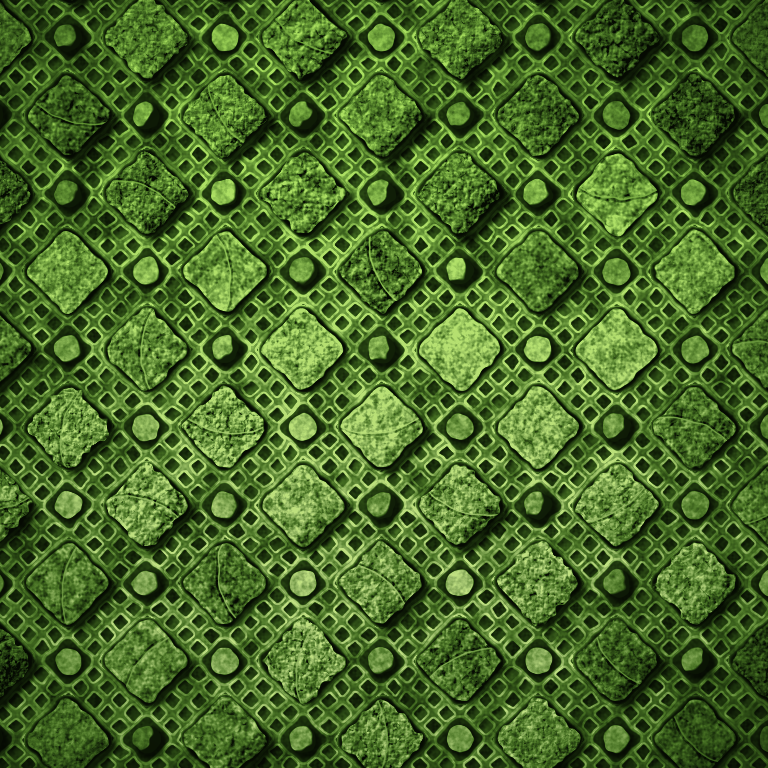
Give the GLSL for this pattern, as a WebGL 1 fragment shader.

```glsl
precision highp float;

uniform vec2 u_resolution;

float hash(vec2 p) {
  vec3 q = fract(p.xyx * 0.1031);
  q += dot(q, q.yzx + 33.33);
  return fract((q.x + q.y) * q.z);
}

float noise(vec2 p) {
  vec2 i = floor(p), f = fract(p);
  f = f * f * (3.0 - 2.0 * f);
  return mix(mix(hash(i), hash(i + vec2(1, 0)), f.x),
             mix(hash(i + vec2(0, 1)), hash(i + vec2(1, 1)), f.x), f.y);
}

float fbm(vec2 p) {
  float sum = 0.0, amp = 0.53;
  for (int i = 0; i < 4; i++) {
    sum += amp * noise(p);
    p = mat2(1.6, 1.2, -1.2, 1.6) * p + 7.3;
    amp *= 0.5;
  }
  return sum;
}

// Folded noise gives the creases of soil and dry leaves.
float debris(vec2 p) {
  float sum = 0.0, amp = 0.6;
  for (int i = 0; i < 3; i++) {
    sum += amp * abs(2.0 * noise(p) - 1.0);
    p = mat2(1.5, 1.3, -1.3, 1.5) * p + 3.1;
    amp *= 0.55;
  }
  return sum;
}

float roundedBox(vec2 p, float halfSide, float radius) {
  vec2 q = abs(p) - halfSide + radius;
  return length(max(q, 0.0)) + min(max(q.x, q.y), 0.0) - radius;
}

float band(float d, float width, float aa) {
  return 1.0 - smoothstep(width - aa, width + aa, abs(d));
}

void main() {
  vec2 uv = gl_FragCoord.xy / u_resolution;
  vec2 g = uv * vec2(9.8, 9.85) - vec2(0.868, 0.37);
  // Diagonal frame: one unit per hole, six per plug; light comes from -y.
  vec2 c = 3.0 * vec2(g.x + g.y, g.x - g.y);
  float aa = 30.0 / u_resolution.y;
  float grain = noise(c * 8.0) - 0.5;
  float stain = fbm(c * 0.9);
  vec2 bent = c + 0.14 * (vec2(noise(c * 1.7), noise(c * 1.7 + 40.0)) - 0.5);

  vec2 plugId = floor(c / 6.0 + 0.5);
  vec2 plug = bent - 6.0 * plugId;
  vec2 studId = floor(c / 6.0);
  vec2 stud = bent - 6.0 * studId - 3.0;
  float plugEdge = roundedBox(plug, 1.73, 0.55);
  float socketEdge = roundedBox(stud, 0.95, 0.3);

  // Worn plate with square holes
  float tone = 0.4 + 0.55 * (stain - 0.5) + 0.16 * grain;
  vec2 hole = fract(bent) - 0.5;
  float holeEdge = roundedBox(hole, 0.29, 0.08);
  float open = step(0.2, plugEdge) * step(0.1, socketEdge);
  float pit = 0.13 + 0.2 * hash(floor(bent)) * smoothstep(-0.25, 0.15, hole.y) + 0.1 * grain;
  tone += open * band(holeEdge - 0.07, 0.06, aa) * (0.06 + 0.36 * noise(c * 2.3));
  tone = mix(tone, pit, open * (1.0 - smoothstep(-aa, aa, holeEdge)));

  // Sockets with raised rims
  tone += 0.17 * band(socketEdge - 0.1, 0.07, aa) * (0.5 + stain);
  tone = mix(tone, 0.15 + 0.09 * stain + 0.08 * grain, 1.0 - smoothstep(-aa, aa, socketEdge));

  // Round studs, some tilted into their own shadow
  float tilt = smoothstep(0.3, 1.0, hash(studId + 71.0));
  float discEdge = length(stud) - 0.74 + 0.1 * (noise(c * 3.0) - 0.5);
  float studShade = 1.0 - smoothstep(-0.1, 0.3, length(stud - vec2(0.0, 0.12 + 0.2 * tilt)) - 0.76);
  tone *= 1.0 - 0.65 * studShade;
  float cap = length(stud + vec2(0.12 * tilt, 0.48 * tilt)) - 0.78 + 0.3 * tilt * (noise(c * 2.5) - 0.5);
  float face = 0.5 + 0.22 * hash(studId + 9.0) + 0.4 * (fbm(c * 3.5) - 0.5) + 0.16 * grain;
  face = mix(0.1, face, 1.0 - smoothstep(-0.07, 0.07, cap));
  tone = mix(tone, face, 1.0 - smoothstep(-aa, aa, discEdge));

  // Plug seat and drop shadow
  float raise = hash(plugId + 23.0);
  float rough = 0.3 + 0.7 * hash(plugId + 57.0);
  tone += 0.16 * band(plugEdge - 0.23, 0.08, aa) * (0.4 + stain);
  tone *= mix(0.3, 1.0, smoothstep(0.0, 0.2, plugEdge));
  float dropEdge = roundedBox(plug - vec2(0.05, 0.15 + 0.4 * raise), 1.73, 0.55);
  tone *= mix(0.22, 1.0, smoothstep(-0.1, 0.35, dropEdge));

  // Crumbled plug surface
  vec2 soil = c * (1.4 + 1.3 * hash(plugId + 5.0)) + plugId * 11.0;
  float slope = debris(soil + vec2(0.0, 0.22)) - debris(soil);
  float crust = mix(0.35, 0.62, hash(plugId + 31.0)) + 0.75 * rough * slope;
  crust += 0.55 * (fbm(soil * 1.3) - 0.5) + 0.32 * grain;
  crust -= 0.35 * rough * (1.0 - smoothstep(0.05, 0.25, debris(soil * 0.8)));
  crust -= 0.28 * raise * smoothstep(0.7, 1.7, plug.y);
  crust += 0.13 * band(plugEdge + 0.1, 0.07, aa);

  // Thin dry stems on some plugs
  float turn = 6.283 * hash(plugId + 83.0);
  float stem = dot(plug, vec2(cos(turn), sin(turn))) + 0.12 * dot(plug, plug) - 0.3;
  float hasStem = step(0.62, hash(plugId + 97.0));
  crust -= 0.2 * hasStem * band(stem - 0.1, 0.07, aa);
  crust = mix(crust, 0.68, 0.8 * hasStem * band(stem, 0.045, aa));
  float ragged = plugEdge + 0.35 * rough * (noise(soil * 1.2) - 0.5);
  tone = mix(tone, crust, 1.0 - smoothstep(-aa, aa, ragged));

  // Vignette and green grading, paler toward the bottom
  vec2 off = uv - vec2(0.48, 0.53);
  tone = clamp(tone * (1.24 - 1.35 * dot(off, off)), 0.04, 0.88);
  vec3 color = tone * vec3(0.5 + 0.3 * tone, 1.0, 0.2 + 0.26 * tone);
  color += vec3(0.08, 0.0, 0.13) * smoothstep(0.4, 0.8, tone) * (1.0 - smoothstep(0.2, 0.9, uv.y));
  gl_FragColor = vec4(color, 1.0);
}
```
